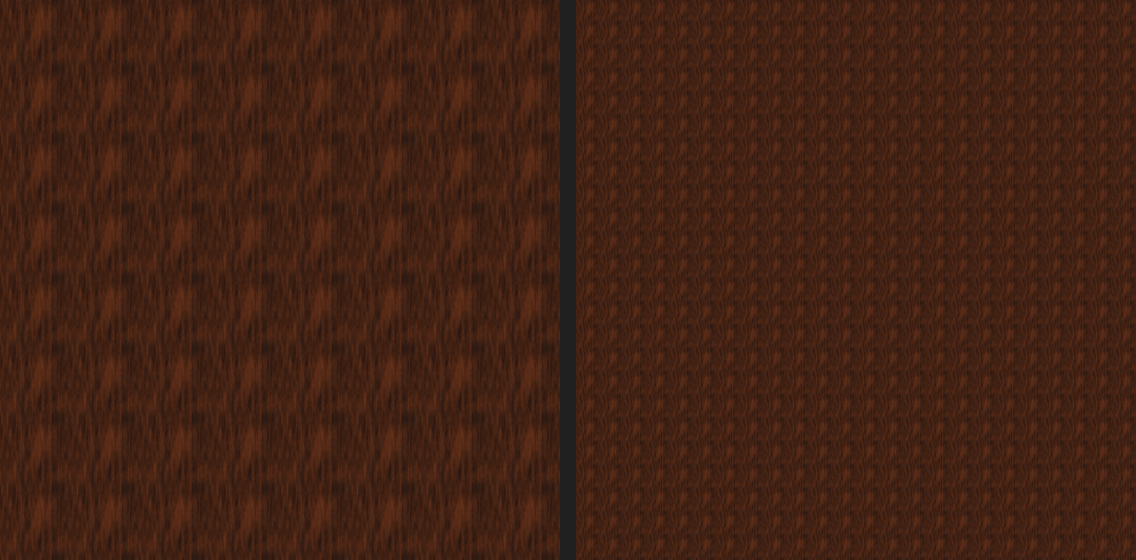
Left, the tile; right, the same tile 3 across and 3 down.
A three.js fragment shader for this texture:

```glsl
varying vec2 vUv;

float hash(vec2 p) {
  vec3 q = fract(vec3(p.xyx) * vec3(0.1031, 0.1030, 0.0973));
  q += dot(q, q.yzx + 33.33);
  return fract((q.x + q.y) * q.z);
}

// Value noise over one tile, wrapping after a whole number of cells
float wrapNoise(vec2 p, vec2 cells, float seed) {
  p *= cells;
  vec2 cell = floor(p);
  vec2 f = fract(p);
  f = f * f * (3.0 - 2.0 * f);
  vec2 lo = mod(cell, cells) + seed;
  vec2 hi = mod(cell + 1.0, cells) + seed;
  return mix(mix(hash(lo), hash(vec2(hi.x, lo.y)), f.x),
             mix(hash(vec2(lo.x, hi.y)), hash(hi), f.x), f.y);
}

// Soft elliptical patch that continues across the tile edges
float patchAt(vec2 p, vec2 center, vec2 radius) {
  vec2 d = (fract(p - center + 0.5) - 0.5) / radius;
  return exp(-dot(d, d));
}

void main() {
  // Eight by eight identical tiles
  vec2 tile = fract(vUv * 8.0);

  // Slight drift of the vertical fibres
  vec2 grain = tile;
  grain.x += 0.018 * (wrapNoise(tile, vec2(5.0, 3.0), 11.0) - 0.5);

  // Fibres from broad to hair-thin, then short pores
  float tone = 0.43;
  tone += 0.42 * (wrapNoise(tile, vec2(5.0, 4.0), 23.0) - 0.5);
  tone += 0.60 * (wrapNoise(grain, vec2(21.0, 4.0), 37.0) - 0.5);
  tone += 0.75 * (wrapNoise(grain, vec2(40.0, 6.0), 53.0) - 0.5);
  tone += 0.36 * (wrapNoise(grain, vec2(48.0, 24.0), 71.0) - 0.5);

  // Stained and warm areas
  tone -= 0.34 * patchAt(tile, vec2(0.85, 0.44), vec2(0.17, 0.13));
  tone -= 0.22 * patchAt(tile, vec2(0.36, 0.20), vec2(0.07, 0.17));
  tone += 0.20 * patchAt(tile, vec2(0.50, 0.63), vec2(0.20, 0.15));

  // Bright slivers and dark slits along the grain
  float sliver = wrapNoise(grain, vec2(30.0, 5.0), 89.0);
  float slit = wrapNoise(grain, vec2(36.0, 5.0), 107.0);
  tone += 0.35 * smoothstep(0.72, 0.95, sliver);
  tone -= 0.32 * smoothstep(0.74, 0.95, slit);
  tone += 0.50 * patchAt(grain, vec2(0.21, 0.27), vec2(0.018, 0.13));
  tone += 0.30 * patchAt(grain, vec2(0.26, 0.20), vec2(0.014, 0.10));

  vec3 darkWood = vec3(0.21, 0.11, 0.07);
  vec3 warmWood = vec3(0.35, 0.17, 0.09);
  vec3 color = mix(darkWood, warmWood, clamp(tone, -0.25, 1.5));

  // Faint shift between cool and red fibres
  float tint = wrapNoise(grain, vec2(26.0, 7.0), 131.0) - 0.5;
  color += tint * vec3(0.016, -0.006, -0.014);

  gl_FragColor = vec4(color, 1.0);
}
```
